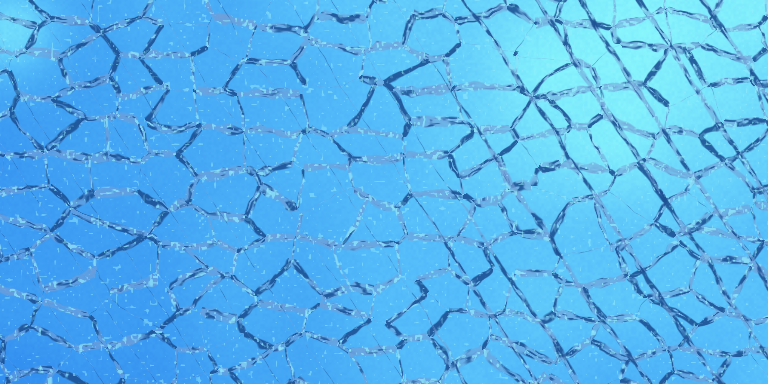
This texture is drawn by a Shadertoy shader. Its source:

```glsl
#define CELLS vec2(7.6, 10.5)
#define BAND_WIDTH 0.0105
#define HAIR_WIDTH 0.0032
#define LONG_SPACING 0.135
#define DEEP_BLUE vec3(0.20, 0.56, 0.94)
#define MID_BLUE vec3(0.33, 0.74, 0.98)
#define BRIGHT_CYAN vec3(0.54, 0.97, 0.99)
#define LAVENDER vec3(0.45, 0.62, 0.84)
#define NAVY vec3(0.06, 0.27, 0.54)
#define GLINT vec3(0.58, 0.93, 0.99)

float hash(vec2 p) {
    vec3 q = fract(p.xyx * vec3(0.1031, 0.1030, 0.0973));
    q += dot(q, q.yzx + 33.33);
    return fract((q.x + q.y) * q.z);
}

vec2 hash2(vec2 p) {
    return vec2(hash(p + 17.3), hash(p + 71.9));
}

float noise(vec2 p) {
    vec2 i = floor(p), f = fract(p);
    f = f * f * (3.0 - 2.0 * f);
    return mix(mix(hash(i), hash(i + vec2(1, 0)), f.x),
               mix(hash(i + vec2(0, 1)), hash(i + vec2(1, 1)), f.x), f.y);
}

// Sky light: deep at lower left, glowing at upper right and the left corner
vec3 sky(vec2 uv) {
    vec2 sun = uv - vec2(1.68, 0.88), corner = uv - vec2(0.03, 0.93);
    float t = 0.04 + 0.42 * smoothstep(-0.1, 1.3, uv.x) + 0.14 * uv.y;
    t += 0.42 * exp(-dot(sun, sun) * 5.0);
    t += 0.60 * exp(-dot(corner, corner) * 60.0);
    t += 0.16 * (noise(uv * 5.0) - 0.5) + 0.07 * (noise(uv * 150.0) - 0.5);
    return t < 0.5 ? mix(DEEP_BLUE, MID_BLUE, max(t, 0.0) * 2.0)
                   : mix(MID_BLUE, BRIGHT_CYAN, min(t * 2.0 - 1.0, 1.0));
}

// Nearest cell border: signed distance, unit normal and a value per border
vec4 cellBorder(vec2 uv) {
    vec2 p = uv * CELLS, cell = floor(p), nearest = vec2(0), toNearest = vec2(0);
    float best = 1e3;
    for (int j = -1; j <= 1; j++)
    for (int i = -1; i <= 1; i++) {
        vec2 id = cell + vec2(i, j);
        vec2 r = id + 0.08 + 0.84 * hash2(id) - p;
        if (dot(r, r) < best) { best = dot(r, r); nearest = id; toNearest = r; }
    }
    float edge = 1e3, seed = 0.0;
    vec2 normal = vec2(0, 1);
    for (int j = -2; j <= 2; j++)
    for (int i = -2; i <= 2; i++) {
        vec2 id = nearest + vec2(i, j);
        if (i == 0 && j == 0) continue;
        vec2 r = id + 0.08 + 0.84 * hash2(id) - p;
        vec2 n = normalize(r - toNearest);
        float d = dot(0.5 * (r + toNearest), n) / length(n * CELLS);
        if (d < edge) {
            edge = d;
            normal = normalize(n * CELLS);
            seed = hash(nearest + id + 5.0);
        }
    }
    float side = normal.y < 0.0 ? -1.0 : 1.0;
    return vec4(edge * side, normal * side, seed);
}

// Grainy fracture band streaked along its length
vec3 fracture(vec3 base, vec2 uv, float across, vec2 normal, float width,
              float darkness, float shine, float seed) {
    float along = dot(uv, vec2(normal.y, -normal.x));
    float px = 1.0 / iResolution.y;
    width *= 0.6 + 0.7 * noise(vec2(along * 35.0, seed * 90.0));
    float cover = 1.0 - smoothstep(width - px, width + px, abs(across));
    float streak = noise(vec2(along * 60.0, across * 230.0 + seed * 50.0));
    float patches = noise(vec2(along * 22.0, seed * 37.0));
    float ink = smoothstep(0.5, 0.75, 0.55 * streak + 0.45 * patches + darkness);
    float glint = smoothstep(0.62, 0.8, noise(uv * 140.0 + seed * 20.0) + shine);
    vec3 tone = mix(base, LAVENDER, 0.45 + 0.5 * streak);
    tone = mix(tone, NAVY, 0.85 * ink);
    tone = mix(tone, GLINT, 0.75 * glint * (1.0 - 0.7 * ink));
    return mix(base, tone, cover * 0.92);
}

void mainImage(out vec4 fragColor, in vec2 fragCoord) {
    vec2 uv = fragCoord / iResolution.y;
    vec3 color = sky(uv);

    // Bent and slightly ragged crack paths
    vec2 bent = uv + 0.035 * (vec2(noise(uv * 9.0), noise(uv * 9.0 + 40.0)) - 0.5);
    bent += 0.006 * (vec2(noise(uv * 55.0), noise(uv * 55.0 + 9.0)) - 0.5);

    // Net of cracks: lavender when level, dark when slanted, thin when upright
    vec4 border = cellBorder(bent);
    float level = border.z;
    float slant = smoothstep(0.25, 0.5, level) * (1.0 - smoothstep(0.82, 0.96, level));
    float upright = 1.0 - smoothstep(0.2, 0.5, level);
    float width = mix(BAND_WIDTH, HAIR_WIDTH, upright) * mix(1.0, 0.75, slant);
    width *= step(0.1, border.w);
    color = fracture(color, bent, border.x, border.yz, width,
                     0.24 * slant - 0.04 + 0.2 * (border.w - 0.5),
                     0.22 * upright - 0.04, border.w);

    // Long falling cracks on the right
    vec2 longNormal = normalize(vec2(0.82, 0.54));
    vec2 soft = mix(uv, bent, 0.45);
    float lane = dot(soft, longNormal) / LONG_SPACING;
    float laneSeed = hash(vec2(floor(lane), 3.0));
    float offset = (fract(lane) - 0.3 - 0.4 * laneSeed) * LONG_SPACING;
    float reach = smoothstep(1.05, 1.35, uv.x + 0.15 * (laneSeed - 0.5));
    color = fracture(color, soft, offset, longNormal, 0.0065 * reach * step(0.01, reach),
                     0.1, -0.05, laneSeed);

    // Fine pale chips, denser beside cracks
    float nearCrack = exp(-abs(border.x) * 70.0);
    float chip = noise(uv * 125.0 + 60.0) + 0.1 * nearCrack;
    color = mix(color, GLINT, 0.5 * smoothstep(0.87, 0.98, chip));
    fragColor = vec4(color, 1.0);
}
```
